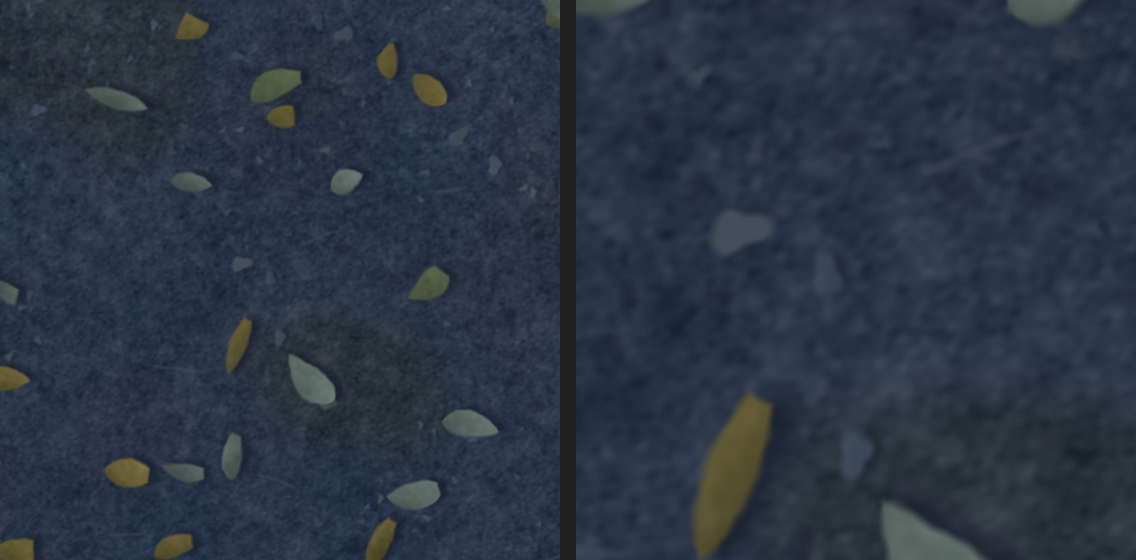
Left, the full canvas; right, a detail of the centre.
Reproduce this texture procedurally as a WebGL 1 fragment shader.

```glsl
precision highp float;
// Dusky blue-grey soil strewn with soft pebbles, faint twigs and small fallen leaves.
// Soil is layered cellular blob noise; pebbles, twigs and leaves are scattered one
// per grid cell, drawn from distance functions with soft shadows to the right.
uniform vec2 u_resolution;

const vec3 SOIL = vec3(0.165, 0.207, 0.279);
const vec3 SOIL_TINT = vec3(0.014, 0.001, -0.005);
const vec3 EARTH = vec3(0.165, 0.192, 0.222);
const vec3 PEBBLE_BLUE = vec3(0.245, 0.300, 0.400);
const vec3 PEBBLE_GREY = vec3(0.310, 0.350, 0.380);
const vec3 TWIG = vec3(0.290, 0.320, 0.360);
const vec3 LEAF_YELLOW = vec3(0.390, 0.355, 0.190);
const vec3 LEAF_GREEN = vec3(0.305, 0.345, 0.250);
const vec3 LEAF_PALE = vec3(0.355, 0.405, 0.385);
const vec3 SHADOW = vec3(0.085, 0.105, 0.165);
const vec2 SHADOW_SHIFT = vec2(0.014, 0.004);
const float LEAF_GRID = 6.0;
const float LEAF_CHANCE = 0.62;
const float TWIG_GRID = 3.0;
const float TWIG_CHANCE = 0.5;
const float EDGE = 0.0040;

vec2 hash2(vec2 p) {
  vec3 h = fract(p.xyx * vec3(0.1031, 0.1030, 0.0973));
  h += dot(h, h.yzx + 33.33);
  return fract((h.xx + h.yz) * h.zy);
}

vec2 rotate(vec2 p, float angle) {
  float c = cos(angle), s = sin(angle);
  return vec2(c * p.x + s * p.y, c * p.y - s * p.x);
}

// Cellular noise: each cell holds one smooth blob of random sign and strength.
float blobNoise(vec2 p) {
  vec2 cell = floor(p);
  float sum = 0.0;
  for (int j = -1; j <= 1; j++)
    for (int i = -1; i <= 1; i++) {
      vec2 id = cell + vec2(float(i), float(j));
      vec2 d = p - id - hash2(id + 17.0);
      float k = max(0.0, 1.0 - dot(d, d));
      sum += k * k * (2.0 * hash2(id + 71.0).x - 1.0);
    }
  return sum;
}

vec3 soil(vec2 p) {
  float tone = 0.011 * blobNoise(p * 4.0) + 0.010 * blobNoise(p * 13.0 + 5.0)
    + 0.021 * blobNoise(p * 34.0 + 9.0) + 0.023 * blobNoise(p * 75.0 + 3.0)
    + 0.029 * blobNoise(rotate(p, 0.5) * vec2(150.0, 190.0));
  vec3 ground = SOIL + SOIL_TINT * blobNoise(p * 5.0 + 31.0);
  ground = mix(ground, EARTH, 0.8 * smoothstep(0.35, 0.9, blobNoise(p * 4.5 + 57.0)));
  return ground + tone;
}

// Rounded stones and dark pits, gathered in patches; stones shade their right side.
vec3 addPebbles(vec3 color, vec2 p, float grid, float chance) {
  vec2 cell = floor(p * grid);
  float patches = 0.30 * blobNoise(p * 3.5 + 12.0);
  for (int j = -1; j <= 1; j++)
    for (int i = -1; i <= 1; i++) {
      vec2 id = cell + vec2(float(i), float(j));
      vec2 look = hash2(id + grid), kind = hash2(id + grid + 43.0);
      float angle = look.x * 6.283;
      vec2 q = rotate(p - (id + hash2(id + 7.0)) / grid, angle);
      vec2 away = rotate(SHADOW_SHIFT, angle) * 7.0 / grid;
      float radius = mix(0.14, 0.30, look.y) / grid;
      vec2 stretch = vec2(0.75, 1.25);
      float wobble = 0.18 * radius * sin(3.0 * atan(q.y, q.x + 0.0001) + kind.y * 6.0);
      float body = length(q * stretch) - radius + wobble;
      float dark = length((q - away) * stretch) - radius * 0.9;
      float strength = smoothstep(0.0, 0.15, chance + patches - kind.x);
      float pale = smoothstep(0.25, 1.0, kind.y);
      color = mix(color, SHADOW, 0.55 * strength * smoothstep(0.006, -0.006, dark));
      vec3 stone = mix(PEBBLE_BLUE, PEBBLE_GREY, look.y);
      color = mix(color, stone, 0.85 * strength * pale * smoothstep(0.004, -0.004, body));
    }
  return color;
}

vec3 addTwigs(vec3 color, vec2 p) {
  vec2 cell = floor(p * TWIG_GRID);
  for (int j = -1; j <= 1; j++)
    for (int i = -1; i <= 1; i++) {
      vec2 id = cell + vec2(float(i), float(j));
      vec2 look = hash2(id + 203.0), kind = hash2(id + 251.0);
      vec2 q = rotate(p - (id + hash2(id + 229.0)) / TWIG_GRID, (look.x - 0.5) * 2.0);
      float d = abs(q.y + (look.y - 0.5) * 6.0 * q.x * q.x);
      float along = smoothstep(1.0, 0.5, abs(q.x) / mix(0.03, 0.09, kind.y));
      color = mix(color, TWIG, 0.35 * step(kind.x, TWIG_CHANCE) * along
        * smoothstep(0.0045, 0.0005, d));
    }
  return color;
}

// Lopsided leaf along x with one slanted, torn end; size holds the half extents.
float leafDistance(vec2 q, vec2 size, float skew, float tear) {
  float x = q.x / size.x;
  float width = size.y * pow(max(0.0, 1.0 - x * x), 0.7) * (1.0 + skew * x);
  float bend = skew * 0.9 * size.y * (1.0 - x * x);
  float blade = max(abs(q.y + bend) - width, (abs(x) - 1.0) * size.x);
  return max(blade, q.x + 0.7 * skew * q.y - tear * size.x);
}

vec3 addLeaves(vec3 color, vec2 p) {
  vec2 cell = floor(p * LEAF_GRID);
  float mottle = blobNoise(p * 38.0 + 80.0) + blobNoise(p * 110.0);
  for (int j = -1; j <= 1; j++)
    for (int i = -1; i <= 1; i++) {
      vec2 id = cell + vec2(float(i), float(j));
      vec2 look = hash2(id + 101.0), kind = hash2(id + 137.0), form = hash2(id + 163.0);
      float present = step(kind.x, LEAF_CHANCE);
      float angle = (look.x - 0.4) * 2.6;
      vec2 center = (id + mix(vec2(-0.25), vec2(1.25), hash2(id + 191.0))) / LEAF_GRID;
      vec2 q = rotate(p - center, angle);
      vec2 size = mix(vec2(0.030, 0.015), vec2(0.060, 0.027), vec2(look.y, form.x));
      float skew = form.y - 0.5, tear = mix(0.4, 1.2, fract(form.x * 7.0));
      float body = leafDistance(q, size, skew, tear) + 0.0012 * mottle;
      float dark = leafDistance(q - rotate(SHADOW_SHIFT, angle), size, skew, tear);
      vec3 leaf = mix(LEAF_YELLOW, LEAF_GREEN, step(0.40, kind.y));
      leaf = mix(leaf, LEAF_PALE, step(0.66, kind.y));
      leaf *= 1.0 + 0.12 * q.x / size.x + 0.10 * q.y / size.y + 0.2 * (form.x - 0.5);
      leaf += 0.022 * mottle;
      color = mix(color, SHADOW, 0.65 * present * smoothstep(0.010, -0.010, dark));
      color = mix(color, leaf, 0.92 * present * smoothstep(EDGE, -EDGE, body));
    }
  return color;
}

void main() {
  vec2 p = gl_FragCoord.xy / u_resolution.y;
  vec3 color = soil(p);
  color = addPebbles(color, p, 44.0, 0.30);
  color = addPebbles(color, p + 0.37, 19.0, 0.16);
  color = addTwigs(color, p);
  color = addLeaves(color, p);
  gl_FragColor = vec4(color, 1.0);
}
```
